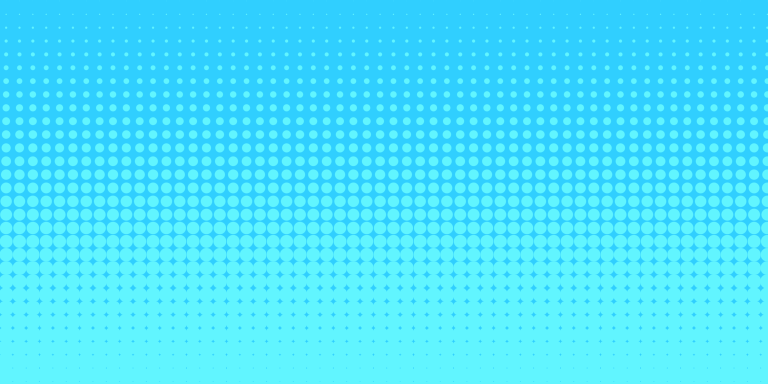
Give the GLSL for this background, as a WebGL 2 fragment shader.

```glsl
#version 300 es
precision highp float;
// Halftone backdrop: rows of cyan dots that swell downwards and merge over blue.

#define PITCH 0.03478                  // dot spacing, in canvas heights
#define FIRST_DOT vec2(0.0160, 0.0236) // centre of the lowest left dot
#define FULL_RADIUS 0.707              // radius in pitches that closes every gap
#define EARLY_GROWTH 0.47              // extra swelling near the top
#define BLUE vec3(0.19, 0.81, 1.0)
#define CYAN vec3(0.38, 0.96, 1.0)

uniform vec2 u_resolution;
out vec4 fragColor;

// Dot radius in pitches for a row at the given height (0 bottom, 1 top).
float dotRadius(float height) {
    float depth = clamp(1.0 - height, 0.0, 1.0);
    return FULL_RADIUS * depth + EARLY_GROWTH * depth * height * height;
}

// Signed distance to the union of dots, in pitches.
float dotField(vec2 grid) {
    float column = round(grid.x);
    float nearestRow = round(grid.y);
    float dist = 10.0;
    // Large dots reach into the rows above and below.
    for (int i = -1; i <= 1; i++) {
        float row = nearestRow + float(i);
        float height = row * PITCH + FIRST_DOT.y;
        dist = min(dist, length(grid - vec2(column, row)) - dotRadius(height));
    }
    return dist;
}

void main() {
    vec2 uv = gl_FragCoord.xy / u_resolution.y;
    float dist = dotField((uv - FIRST_DOT) / PITCH) * PITCH;

    // Soften edges over about one pixel.
    float edge = 0.7 / u_resolution.y;
    float coverage = 1.0 - smoothstep(-edge, edge, dist);
    fragColor = vec4(mix(BLUE, CYAN, coverage), 1.0);
}
```
